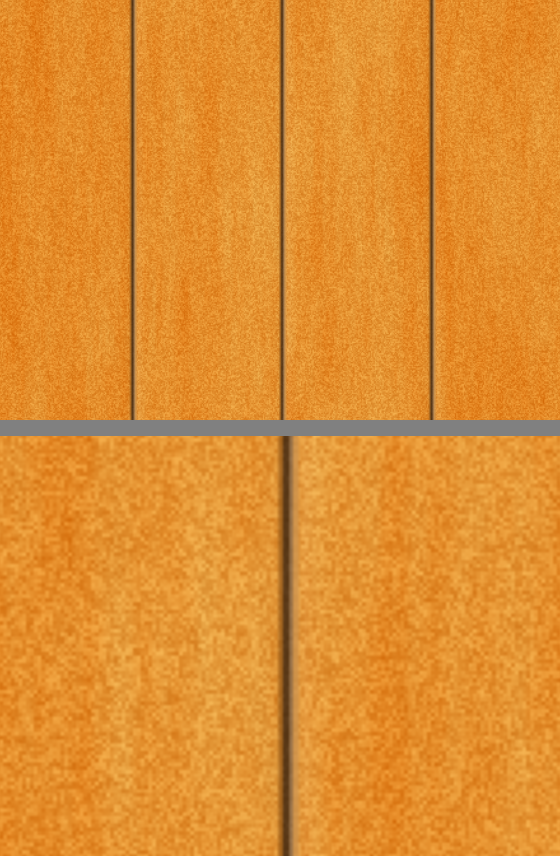
Top, the full canvas; bottom, a detail of the centre.
Give the GLSL for this texture, as a WebGL 2 fragment shader.

```glsl
#version 300 es
precision highp float;
// Vertical orange wood planks with streaked grain and dark bevelled seams.
uniform vec2 u_resolution;
out vec4 outColor;

float hash(vec2 p) {
    vec3 q = fract(vec3(p.xyx) * 0.1031);
    q += dot(q, q.yzx + 33.33);
    return fract((q.x + q.y) * q.z);
}

float valueNoise(vec2 p) {
    vec2 cell = floor(p), f = fract(p);
    f = f * f * (3.0 - 2.0 * f);
    float low = mix(hash(cell), hash(cell + vec2(1, 0)), f.x);
    float high = mix(hash(cell + vec2(0, 1)), hash(cell + vec2(1, 1)), f.x);
    return mix(low, high, f.y);
}

// Vertical fibres: stretched noise from broad bands to thin streaks.
float woodGrain(vec2 p) {
    float sum = 0.0, weight = 0.3;
    vec2 scale = vec2(14.0, 2.5);
    for (int i = 0; i < 4; i++) {
        sum += weight * (valueNoise(p * scale + float(i) * 37.0) - 0.5);
        scale *= vec2(2.1, 2.0);
        weight *= 0.9;
    }
    return sum;
}

// Seam profile from left shadow through the dark groove to the lit right edge.
vec3 seam(vec3 wood, float d, float soft) {
    vec3 shadow = vec3(0.65, 0.40, 0.12);
    vec3 groove = vec3(0.35, 0.22, 0.09);
    vec3 greyWall = vec3(0.59, 0.44, 0.28);
    vec3 litEdge = vec3(0.82, 0.58, 0.29);
    vec3 color = mix(wood, shadow, smoothstep(-0.0085 - soft, -0.0045 + soft, d));
    color = mix(color, groove, smoothstep(-0.0045 - soft, -0.0015 + soft, d));
    color = mix(color, greyWall, smoothstep(0.0005 - soft, 0.0035 + soft, d));
    color = mix(color, litEdge, smoothstep(0.0035 - soft, 0.0065 + soft, d));
    return mix(color, wood, smoothstep(0.0075 - soft, 0.0115 + soft, d));
}

void main() {
    vec2 p = gl_FragCoord.xy / u_resolution.y;
    float spacing = 0.356;
    float across = (p.x - 0.316) / spacing;
    float plank = floor(across);
    float seamDistance = (fract(across + 0.5) - 0.5) * spacing;

    // Each plank gets its own fibres; the two inner ones are paler.
    vec2 grainPoint = p + vec2(7.3, 3.7) * (plank + 5.0);
    float inner = 1.0 - smoothstep(0.5, 1.0, abs(plank - 0.5));
    float patches = valueNoise(grainPoint * vec2(5.0, 2.0)) - 0.5;
    float speckle = valueNoise(p * 330.0) + 0.5 * valueNoise(p * 190.0 + 60.0) - 0.75;
    float tone = 0.42 + 0.16 * inner + woodGrain(grainPoint) + 0.22 * patches + 0.55 * speckle;

    vec3 deepOrange = vec3(0.885, 0.48, 0.085);
    vec3 honey = vec3(0.905, 0.635, 0.26);
    vec3 wood = mix(deepOrange, honey, clamp(tone, -0.2, 1.2));
    wood *= 1.0 + 0.05 * speckle;

    // Soft shade beside the groove and a faint glow on its right.
    wood *= 1.0 - 0.07 * exp(-abs(seamDistance) * 110.0);
    wood += vec3(0.02, 0.035, 0.05) * exp(-abs(seamDistance - 0.015) * 140.0);

    vec3 color = seam(wood, seamDistance, 0.35 / u_resolution.y);
    outColor = vec4(clamp(color + 0.03 * speckle, 0.0, 1.0), 1.0);
}
```
